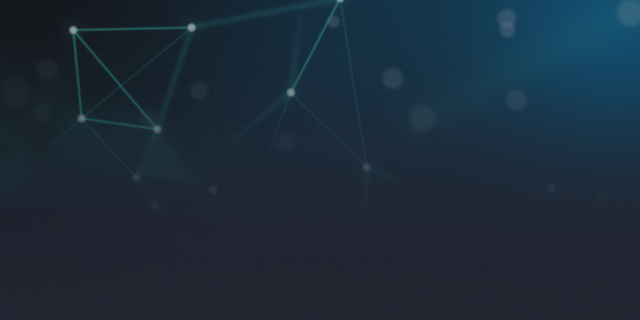
Give the GLSL for this background, as a WebGL 2 fragment shader.

```glsl
#version 300 es
precision highp float;

#define FLOOR_COLOR vec3(0.133, 0.141, 0.190)
#define SKY_COLOR vec3(0.080, 0.195, 0.270)
#define SHADOW_COLOR vec3(0.080, 0.085, 0.105)
#define GLOW_COLOR vec3(0.065, 0.350, 0.510)
#define TEAL_COLOR vec3(0.170, 0.540, 0.510)
#define DOT_COLOR vec3(0.640, 0.650, 0.670)
#define DUSK_COLOR vec3(0.420, 0.330, 0.370)
#define DOT_RADIUS 0.0135
#define BOKEH_ALPHA 0.21
#define HAZE_ALPHA 0.17
#define GRAIN 0.003

uniform vec2 u_resolution;
out vec4 outColor;

// Network joints come first, then the open ends of fading threads
const int JOINTS = 11;
const vec2 nodes[18] = vec2[18](
    vec2(0.229, 0.906), vec2(0.599, 0.914), vec2(0.255, 0.630),
    vec2(0.492, 0.596), vec2(0.427, 0.445), vec2(0.909, 0.711),
    vec2(1.063, 1.005), vec2(1.146, 0.477), vec2(0.667, 0.406),
    vec2(0.484, 0.357), vec2(1.724, 0.414), vec2(0.080, 0.475),
    vec2(0.620, 0.475), vec2(0.785, 0.380), vec2(1.140, 0.180),
    vec2(0.948, 1.010), vec2(0.690, 0.150), vec2(1.300, 0.410));

// Links sorted by kind: bright, fine, soft
const int BRIGHT_END = 5;
const int FINE_END = 12;
const ivec2 links[19] = ivec2[19](
    ivec2(0, 2), ivec2(0, 3), ivec2(2, 3), ivec2(5, 6), ivec2(0, 1),
    ivec2(6, 7), ivec2(5, 7), ivec2(2, 4), ivec2(1, 2), ivec2(2, 11),
    ivec2(5, 13), ivec2(9, 16), ivec2(1, 3), ivec2(1, 6), ivec2(5, 15),
    ivec2(5, 12), ivec2(7, 14), ivec2(3, 4), ivec2(7, 17));

// Blurred discs: centre and radius
const vec3 discs[15] = vec3[15](
    vec3(1.042, 0.932, 0.022), vec3(1.583, 0.943, 0.033), vec3(1.586, 0.907, 0.027),
    vec3(1.971, 0.961, 0.047), vec3(1.615, 0.687, 0.037), vec3(1.320, 0.630, 0.046),
    vec3(1.227, 0.755, 0.037), vec3(0.623, 0.719, 0.032), vec3(0.148, 0.784, 0.038),
    vec3(0.130, 0.648, 0.032), vec3(0.893, 0.555, 0.034), vec3(0.464, 0.630, 0.031),
    vec3(0.047, 0.714, 0.055), vec3(0.062, 0.372, 0.022), vec3(1.883, 0.390, 0.022));

float hash(vec2 p) {
    vec3 q = fract(vec3(p.xyx) * 0.1031);
    q += dot(q, q.yzx + 33.33);
    return fract((q.x + q.y) * q.z);
}

float noise(vec2 p) {
    vec2 i = floor(p), f = fract(p);
    f = f * f * (3.0 - 2.0 * f);
    return mix(mix(hash(i), hash(i + vec2(1, 0)), f.x),
               mix(hash(i + vec2(0, 1)), hash(i + vec2(1, 1)), f.x), f.y);
}

float bell(float x) { return exp(-x * x); }

// Distance to a segment, and position along it
vec2 segment(vec2 p, vec2 a, vec2 b) {
    vec2 d = b - a;
    float t = clamp(dot(p - a, d) / dot(d, d), 0.0, 1.0);
    return vec2(length(p - a - d * t), t);
}

// Signed distance to the line through a and b
float side(vec2 p, vec2 a, vec2 b) {
    vec2 d = normalize(b - a);
    return d.x * (p.y - a.y) - d.y * (p.x - a.x);
}

vec3 backdrop(vec2 p) {
    vec3 color = mix(FLOOR_COLOR, SKY_COLOR, smoothstep(0.12, 1.05, p.y));
    float corner = length((p - vec2(0.0, 1.0)) * vec2(1.0, 1.3));
    color = mix(color, SHADOW_COLOR, 0.95 - 0.95 * smoothstep(0.1, 1.25, corner));
    float glow = length((p - vec2(1.95, 0.95)) * vec2(1.0, 1.3));
    color = mix(color, GLOW_COLOR, 0.70 * bell(2.2 * glow));
    // Diagonal beam
    vec2 beam = segment(p, vec2(2.02, 0.99), vec2(1.30, 0.62));
    color = mix(color, TEAL_COLOR, 0.13 * bell(beam.x / 0.07) * (1.0 - 0.6 * beam.y));
    // Haze on the left and a translucent facet
    float cloud = noise(p * 7.0) * 0.65 + noise(p * 15.0) * 0.35;
    float mask = bell(length((p - vec2(0.16, 0.56)) / vec2(0.38, 0.24)));
    color = mix(color, TEAL_COLOR, HAZE_ALPHA * cloud * mask * smoothstep(0.30, 0.44, p.y));
    float facet = min(side(p, nodes[3], nodes[4]),
                  min(side(p, nodes[4], nodes[8]), side(p, nodes[8], nodes[3])));
    return mix(color, TEAL_COLOR, 0.07 * smoothstep(-0.006, 0.025, facet));
}

void main() {
    float pixel = 1.0 / u_resolution.y;
    vec2 p = gl_FragCoord.xy * pixel;
    vec3 color = backdrop(p);

    // Discs dim downwards and to the left
    for (int i = 0; i < discs.length(); i++) {
        float d = length(p - discs[i].xy) / discs[i].z;
        float alpha = BOKEH_ALPHA * (0.12 + 0.88 * smoothstep(0.42, 0.95, discs[i].y));
        alpha *= 0.35 + 0.65 * smoothstep(0.0, 1.3, discs[i].x);
        color = mix(color, DOT_COLOR, alpha * (1.0 - smoothstep(0.55, 1.2, d)));
    }

    for (int i = 0; i < links.length(); i++) {
        vec2 s = segment(p, nodes[links[i].x], nodes[links[i].y]);
        bool soft = i >= FINE_END;
        float width = soft ? 0.011 : i < BRIGHT_END ? 0.0042 : 0.0034;
        float alpha = soft ? 0.20 : i < BRIGHT_END ? 0.58 : 0.21;
        float taper = links[i].y < JOINTS ? 1.0 : 1.0 - s.y;
        alpha *= taper * smoothstep(0.05, 0.95, p.y);
        color = mix(color, TEAL_COLOR, alpha * bell(s.x / max(width, pixel)));
    }

    // Joints turn dusky and faint towards the floor
    for (int i = 0; i < JOINTS; i++) {
        float d = length(p - nodes[i]);
        float height = smoothstep(0.15, 0.95, nodes[i].y);
        color = mix(color, TEAL_COLOR, 0.11 * height * bell(d / 0.032));
        float core = 1.0 - smoothstep(DOT_RADIUS - 0.007, DOT_RADIUS + max(0.004, pixel), d);
        vec3 tint = mix(DUSK_COLOR, DOT_COLOR, smoothstep(0.4, 0.75, nodes[i].y));
        color = mix(color, tint, 0.80 * height * core);
    }

    color += GRAIN * (hash(floor(p * 256.0)) - 0.5);
    outColor = vec4(color, 1.0);
}
```
